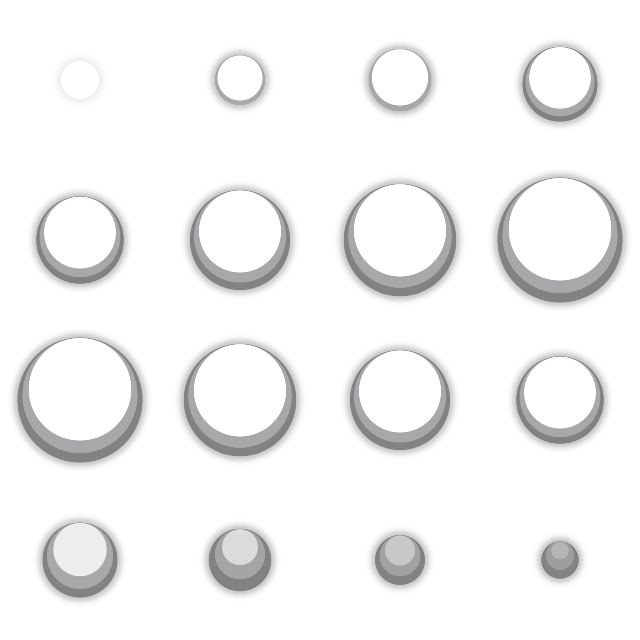
A Shadertoy shader for this pattern:

```glsl
// A four by four sheet of pale domed buttons that swell, then shrink and grey.
// Each is a stack of discs sharing their top point, over a soft round shadow;
// the cell number alone sets the size, the ratios and the shades.

// Anti-aliased coverage of a disc, p in cell units
float disc(vec2 p, float radius, float pixel) {
    return smoothstep(-0.5, 0.5, (radius - length(p)) / pixel);
}

// Disc of the given ratio, hung just below the top of the outer disc
float hungDisc(vec2 p, float radius, float ratio, float pixel) {
    float gap = ratio < 1.0 ? 0.003 : 0.0;
    return disc(p - vec2(0.0, radius * (1.0 - ratio) - gap), radius * ratio, pixel);
}

void mainImage(out vec4 fragColor, in vec2 fragCoord) {
    float side = min(iResolution.x, iResolution.y);
    vec2 grid = 4.0 * ((fragCoord - 0.5 * iResolution.xy) / side + 0.5);
    float pixel = 4.0 / side;

    // Cells are numbered in reading order from the upper left
    vec2 cell = clamp(floor(grid), 0.0, 3.0);
    float index = cell.x + 4.0 * (3.0 - cell.y);
    vec2 p = grid - cell - 0.5;
    if (index == 3.0) p.y += 0.026;

    // Size climbs through the first half and falls through the second
    float radius = 0.1172 + 0.0391 * min(index, 15.0 - index);
    bool fading = index > 11.5;
    float age = max(index - 12.0, 0.0);

    // Proportions of the middle band and of the cap
    float bandRatio = index < 2.5 ? 1.0 : 0.92;
    float capRatio = index < 0.5 ? 1.0 : index < 2.5 ? 0.9 : 0.82;
    if (fading) {
        int column = int(cell.x);
        bandRatio = vec4(0.88, 0.80, 0.815, 0.75)[column];
        capRatio = vec4(0.71, 0.573, 0.60, 0.467)[column];
    }

    // Shades
    vec3 rimColor = vec3(0.51, 0.51, 0.52);
    vec3 bandColor = vec3(0.66, 0.66, 0.67) - 0.013 * age;
    vec3 capColor = vec3(fading ? 0.93 - 0.073 * age : 1.0);
    if (index < 0.5) rimColor = bandColor = capColor;
    else if (index < 2.5) rimColor = bandColor;

    // Shadow, then discs from the back to the front
    float away = max(length(p) - radius, 0.0) / 0.032;
    float shadow = (index < 0.5 ? 0.07 : 0.2) * exp(-away * away);
    vec3 color = vec3(1.0 - shadow);
    color = mix(color, rimColor, disc(p, radius, pixel));
    color = mix(color, bandColor, hungDisc(p, radius, bandRatio, pixel));
    color = mix(color, capColor, hungDisc(p, radius, capRatio, pixel));

    fragColor = vec4(color, 1.0);
}
```
